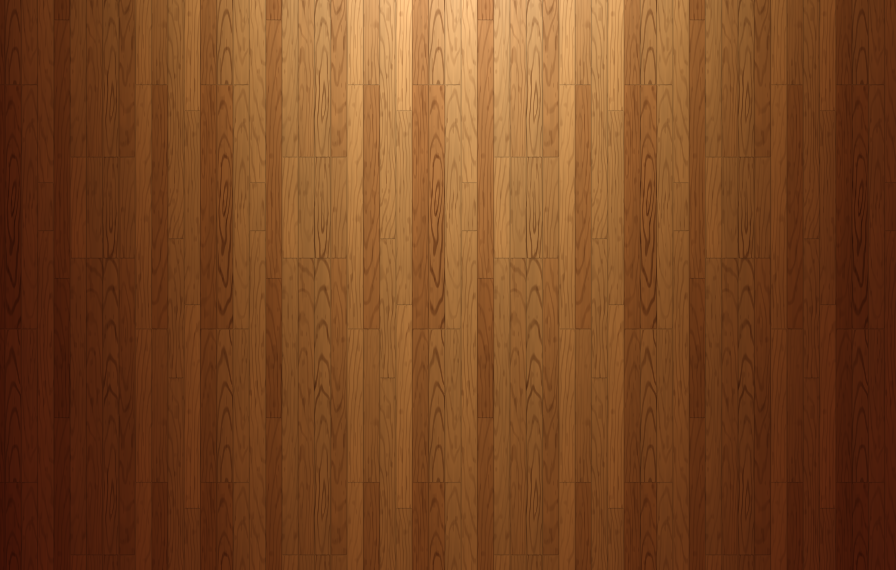
Reproduce this texture procedurally as a Shadertoy shader.

```glsl
// Narrow upright floor boards lit by a lamp above the top edge.
// One tile of 13 boards repeats; each board is cut by two joints, and the planks
// between them get ring-shaped grain from a stretched, noise-bent distance field.

const float BOARDS_ACROSS = 55.0;   // boards over the canvas width
const float BOARD_SHIFT = 0.695;    // tile offset, in boards
const int   TILE_BOARDS = 13;       // boards in one tile
const float TILES_DOWN = 1.433;     // tiles over the canvas height
const float TILE_LENGTH = 24.5;     // tile height, in board widths
const float SEAM_WIDTH = 0.03;      // half width of a gap, in board widths
const float SIDE_DEPTH = 0.17;
const float JOINT_DEPTH = 0.14;
const float RING_COUNT = 5.0;       // growth rings per board width
const float RING_STRETCH = 0.10;    // squeeze of the rings along the board
const float HEART_GRAIN = 0.62;
const float PLAIN_GRAIN = 0.27;
const float PORE_GRAIN = 0.22;
const float TONE_RANGE = 0.095;

// Board tone (negative is darker and redder) and joint heights within a tile
const float TONE[13] = float[13](-0.8, -0.5, 0.2, 0.3, -1.0, 0.3, -0.1, 0.1, -0.4, 0.5, -0.6, 0.5, 0.8);
const float JOINT_A[13] = float[13](0.213, 0.213, 0.213, 0.459, 0.05, 0.395, 0.395, 0.395, 0.395, 0.213, 0.213, 0.6, 0.278);
const float JOINT_B[13] = float[13](0.827, 0.827, 0.827, 0.58, 0.7, 0.649, 0.649, 0.649, 0.649, 0.827, 0.827, 0.95, 0.766);

const vec3 SHADOW_WOOD = vec3(0.215, 0.05, 0.02);
const vec3 MIDDLE_WOOD = vec3(0.55, 0.355, 0.12);
const vec3 BRIGHT_WOOD = vec3(0.90, 0.70, 0.48);
const vec3 RED_TINT = vec3(0.99, 0.88, 0.79);
const vec3 GRAIN_TINT = vec3(0.58, 0.47, 0.38);

const vec2  LAMP = vec2(0.515, 1.0);
const float LAMP_SIDE_FALLOFF = 7.0;
const float LAMP_DOWN_FALLOFF = 1.12;

float hash(vec2 p) {
    return fract(sin(dot(p, vec2(127.1, 311.7))) * 43758.5);
}

float noise(vec2 p) {
    vec2 i = floor(p), f = fract(p);
    f = f * f * (3.0 - 2.0 * f);
    return mix(mix(hash(i), hash(i + vec2(1, 0)), f.x),
               mix(hash(i + vec2(0, 1)), hash(i + vec2(1, 1)), f.x), f.y);
}

// Thin dark late-wood lines around the heart of a plank
float ringLines(vec2 p, float seed) {
    vec2 shift = vec2(seed * 57.0, seed * 91.0);
    float bend = noise(p * vec2(1.4, 0.3) + shift) - 0.5;
    float ripple = noise(p * vec2(3.5, 1.1) + shift.yx) - 0.5;
    p.x += 0.3 * bend;
    float field = RING_COUNT * (length(p * vec2(1.0, RING_STRETCH)) + 0.15 * bend + 0.10 * ripple);
    float blur = fwidth(field);
    float toLine = abs(fract(field) - 0.5);
    float line = 1.0 - smoothstep(0.03, 0.14 + min(blur, 0.5) * 0.5, toLine);
    return line * (1.0 - 0.7 * smoothstep(0.5, 1.4, blur));
}

vec3 litWood(float light) {
    return mix(mix(SHADOW_WOOD, MIDDLE_WOOD, light), mix(MIDDLE_WOOD, BRIGHT_WOOD, light), light);
}

// Soft coverage of a gap at the given distance
float gap(float distance_, float pixel) {
    return 1.0 - smoothstep(SEAM_WIDTH - 0.5 * pixel, SEAM_WIDTH + 0.7 * pixel, distance_);
}

void mainImage(out vec4 fragColor, in vec2 fragCoord) {
    vec2 uv = fragCoord / iResolution.xy;
    float pixel = BOARDS_ACROSS / iResolution.x;

    // Board within the tile, and height within the tile from the top down
    float across = uv.x * BOARDS_ACROSS + BOARD_SHIFT;
    int board = int(mod(floor(across), float(TILE_BOARDS)));
    float x = fract(across) - 0.5;
    float y = fract((1.0 - uv.y) * TILES_DOWN);

    // Plank between two joints; the outer one wraps around the tile
    float a = JOINT_A[board], b = JOINT_B[board];
    bool inner = y > a && y < b;
    float along = (y > b) ? y - 1.0 : y;
    float middle = 0.5 * (a + b - (inner ? 0.0 : 1.0));
    vec2 plank = vec2(x, (along - middle) * TILE_LENGTH);
    float seed = hash(vec2(float(board) + 3.0, inner ? 7.0 : 2.0));

    // Every sixth board shows its heart, the others a slice beside it
    bool heart = board % 6 == 1;
    vec2 core = heart ? vec2(0.0, inner ? 0.0 : 6.0)
                      : vec2(1.5 * seed - 0.75, 12.0 * fract(seed * 17.0) - 6.0);
    float rings = ringLines(plank - core, seed);

    // Fine fibres, short dark pores and broad cloudy wear
    vec2 shift = vec2(seed * 43.0, seed * 71.0);
    float fibre = noise(plank * vec2(11.0, 0.8) + shift) - 0.5;
    float pore = smoothstep(0.72, 0.95, noise(plank * vec2(8.0, 1.7) + shift.yx));
    float cloud = noise(plank * vec2(1.2, 0.25) + shift) - 0.5;
    float patchy = smoothstep(0.1, 0.9, noise(plank * vec2(1.5, 0.3) + shift.yx));
    float grain = rings * mix(0.35, 1.0, patchy) * (heart ? HEART_GRAIN : PLAIN_GRAIN) + PORE_GRAIN * pore;

    // Gaps along the sides and at the joints
    float sideGap = gap(0.5 - abs(x), pixel);
    float jointGap = gap(min(abs(y - a), abs(y - b)) * TILE_LENGTH, pixel);
    float seam = max(SIDE_DEPTH * sideGap, JOINT_DEPTH * jointGap);

    // Lamp glow, then board tone, grain and gaps
    vec2 away = uv - LAMP;
    float light = exp(-LAMP_SIDE_FALLOFF * away.x * away.x + LAMP_DOWN_FALLOFF * away.y);
    float tone = TONE[board] + 0.7 * (seed - 0.5);
    vec3 colour = litWood(light) * (1.06 + TONE_RANGE * tone + 0.08 * fibre + 0.07 * cloud);
    colour *= mix(vec3(1.0), RED_TINT, clamp(-tone, 0.0, 1.0));
    colour *= mix(vec3(1.0), GRAIN_TINT, clamp(grain, 0.0, 1.0));
    colour *= 1.0 - seam;
    fragColor = vec4(clamp(colour, 0.0, 1.0), 1.0);
}
```
